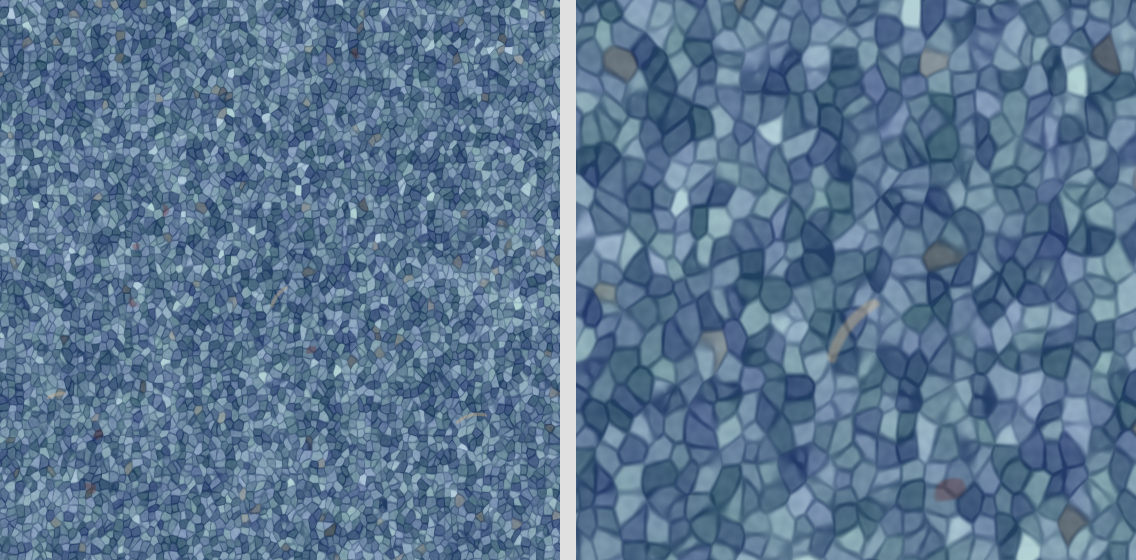
Left, the full canvas; right, a detail of the centre.
This texture is drawn by a Shadertoy shader. Its source:

```glsl
const float GRAINS = 72.0;          // grains across the canvas
const vec2 GRAIN_STRETCH = vec2(1.2, 0.83);
const float GRAIN_JITTER = 0.85;
const float GRAIN_TURN = 1.3;       // spread of grain directions, radians
const float GRAIN_LEAN = 0.12;
const float EDGE_SHARPNESS = 11.0;
const float BASE_TONE = 0.62;
const float GRAIN_CONTRAST = 0.95;
const float GAP_DEPTH = 0.42;
const float GAP_WIDTH = 0.34;
const float GLINT_SHARE = 0.035;
const float WARM_SHARE = 0.02;

const vec3 SHADOW = vec3(0.19, 0.30, 0.44);
const vec3 MIDDLE = vec3(0.35, 0.46, 0.57);
const vec3 LIGHT = vec3(0.53, 0.64, 0.72);
const vec3 GLINT = vec3(0.70, 0.81, 0.85);
const vec3 BLUE_SHIFT = vec3(0.006, -0.020, 0.030);
const vec3 WARM = vec3(0.47, 0.48, 0.46);
const vec3 STRAW = vec3(0.63, 0.62, 0.58);
const vec3 RUST = vec3(0.38, 0.31, 0.36);

const int STRAWS = 3;
const int RUST_SPOTS = 7;

vec3 hash3(vec2 p) {
    vec3 q = fract(p.xyx * vec3(0.1031, 0.1030, 0.0973));
    q += dot(q, q.yxz + 33.33);
    return fract((q.xxy + q.yzz) * q.zyx);
}

mat2 rotation(float angle) {
    float c = cos(angle), s = sin(angle);
    return mat2(c, s, -s, c);
}

float cornerSlope(vec2 cell, vec2 offset) {
    float angle = 6.2832 * hash3(cell + 57.0).x;
    return dot(vec2(cos(angle), sin(angle)), offset);
}

float gradientNoise(vec2 p) {
    vec2 i = floor(p), f = p - i;
    vec2 u = f * f * f * (f * (f * 6.0 - 15.0) + 10.0);
    vec2 e = vec2(1.0, 0.0);
    float low = mix(cornerSlope(i, f), cornerSlope(i + e, f - e), u.x);
    float high = mix(cornerSlope(i + e.yx, f - e.yx), cornerSlope(i + 1.0, f - 1.0), u.x);
    return mix(low, high, u.y);
}

// Returns blended grain tone, hue lean, warmth and gap amount
vec4 grainField(vec2 p) {
    vec2 home = floor(p);
    vec3 sum = vec3(0.0);
    float total = 0.0, nearest = 9.0, second = 9.0;
    for (int y = -2; y <= 2; y++)
    for (int x = -2; x <= 2; x++) {
        vec2 cell = home + vec2(x, y);
        vec3 place = hash3(cell + 11.0);
        vec3 look = hash3(cell + 203.0);
        vec2 center = cell + 0.5 + GRAIN_JITTER * (place.xy - 0.5);
        float turn = GRAIN_LEAN + GRAIN_TURN * (place.z - 0.5);
        float d = length(GRAIN_STRETCH * (rotation(turn) * (p - center)));
        float weight = exp(-EDGE_SHARPNESS * d * d);
        float tone = GRAIN_CONTRAST * (look.x - 0.5);
        tone += 0.5 * step(1.0 - GLINT_SHARE, look.z);
        sum += weight * vec3(tone, 2.0 * look.y - 1.0, step(look.z, WARM_SHARE));
        total += weight;
        second = min(second, max(nearest, d));
        nearest = min(nearest, d);
    }
    float gap = 1.0 - smoothstep(0.0, GAP_WIDTH, second - nearest);
    return vec4(sum / total, gap);
}

vec3 toneColor(float t) {
    vec3 color = mix(SHADOW, MIDDLE, clamp(2.0 * t, -0.35, 1.0));
    color = mix(color, LIGHT, clamp(2.0 * t - 1.0, 0.0, 1.0));
    return mix(color, GLINT, clamp(2.0 * t - 2.0, 0.0, 1.0));
}

// Curved fibre along the x axis
float strawMask(vec2 p, float halfLength) {
    p.y += 9.0 * p.x * p.x - 0.002;
    p.x -= clamp(p.x, -halfLength, halfLength);
    return 1.0 - smoothstep(0.0015, 0.0048, length(p));
}

void mainImage(out vec4 fragColor, in vec2 fragCoord) {
    vec2 uv = fragCoord / iResolution.y;

    // Bend the grain layout a little
    vec2 p = uv * GRAINS;
    vec2 bend = vec2(gradientNoise(p * 0.45), gradientNoise(p * 0.45 + 40.0));
    vec4 grain = grainField(p + 0.45 * bend);

    // Grain tone, uneven gaps, broad patches and fine mottling
    float gapDepth = GAP_DEPTH * (1.0 + 0.9 * gradientNoise(p * 0.6 + 90.0));
    float tone = BASE_TONE + grain.x - gapDepth * grain.w;
    tone += 0.16 * gradientNoise(uv * 5.0 + 3.0) + 0.14 * gradientNoise(uv * 15.0);
    tone += 0.14 * gradientNoise(uv * 165.0);

    vec3 color = toneColor(tone);
    float hue = 0.7 * grain.y + 0.8 * gradientNoise(uv * 30.0 + 17.0);
    color += BLUE_SHIFT * hue;
    color = mix(color, WARM * (0.7 + 0.5 * tone), 0.6 * grain.z);

    // Rust flecks
    for (int i = 0; i < RUST_SPOTS; i++) {
        vec3 spot = hash3(vec2(i, 7.0));
        float radius = mix(0.006, 0.016, spot.z);
        float d = length(uv - spot.xy) + 0.012 * gradientNoise(uv * 70.0);
        float mask = 1.0 - smoothstep(0.4 * radius, radius, d);
        color = mix(color, RUST * (0.75 + 0.5 * tone), 0.65 * mask);
    }

    // Straw fibres
    for (int i = 0; i < STRAWS; i++) {
        vec3 seed = hash3(vec2(i, 31.0));
        vec2 local = rotation(-mix(0.25, 1.15, seed.z)) * (uv - mix(vec2(0.1), vec2(0.9), seed.xy));
        float mask = strawMask(local, mix(0.014, 0.026, seed.x));
        color = mix(color, STRAW * (0.85 + 0.25 * tone), 0.75 * mask);
    }

    fragColor = vec4(clamp(color, 0.0, 1.0), 1.0);
}
```
